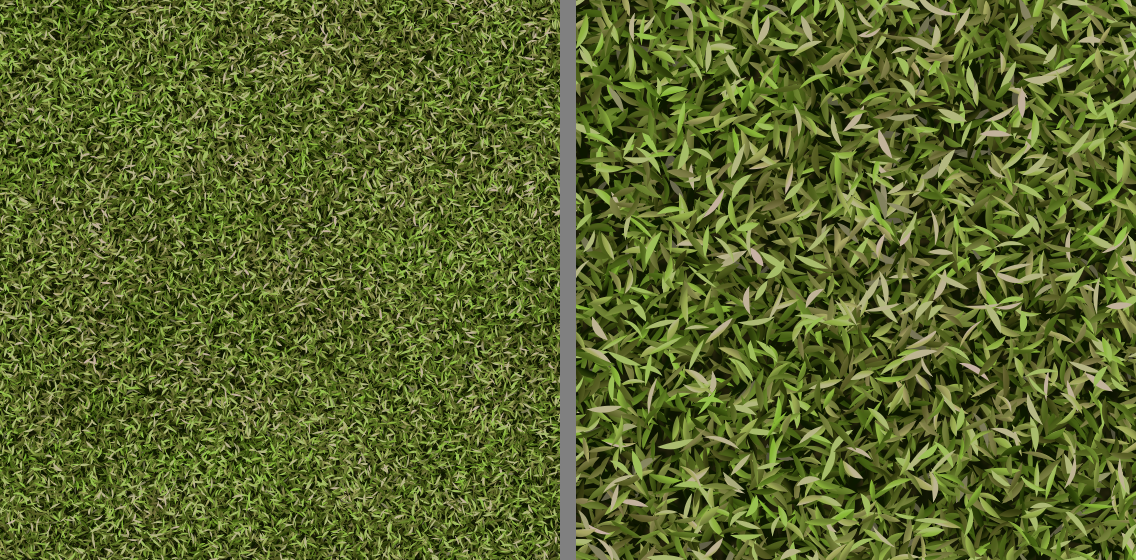
Left, the full canvas; right, a detail of the centre.
This texture is drawn by a WebGL 1 fragment shader. Its source:

```glsl
precision highp float;
// Dense short lawn seen from above: layered, curved, tapering grass blades.

uniform vec2 u_resolution;

#define LAYERS 28            // sheets of blades, bottom to top
#define CELL 0.024           // grid cell holding one blade per sheet
#define BLADE_WIDTH 0.072    // half width, in cells
#define BLADE_BEND 0.10      // largest sideways curl, in cells
#define LAYER_COVER 0.075    // share of a sheet hidden by its blades
#define CONTRAST 1.6         // spread of the blade tones
#define PATCH_SCALE 7.0      // broad patches across the canvas
#define PATCH_TONE 0.16      // light and dark strength of the patches
#define HUE_SPREAD 0.8       // fresh green to olive variation
#define STRAW_SHARE 0.025    // share of pale dry blades

vec4 hash4(vec2 p) {
  vec4 q = fract(p.xyxy * vec4(0.1031, 0.1030, 0.0973, 0.1099));
  q += dot(q, q.wzxy + 33.33);
  return fract((q.xxyz + q.yzzw) * q.zywx);
}

float valueNoise(vec2 p) {
  vec2 i = floor(p), f = fract(p);
  f = f * f * (3.0 - 2.0 * f);
  float low = mix(hash4(i).x, hash4(i + vec2(1.0, 0.0)).x, f.x);
  float high = mix(hash4(i + vec2(0.0, 1.0)).x, hash4(i + 1.0).x, f.x);
  return mix(low, high, f.y);
}

mat2 rotation(float angle) {
  float c = cos(angle), s = sin(angle);
  return mat2(c, s, -s, c);
}

// Tone 0 is deep shade, tone 1 a sunlit tip; stops follow the area shares.
vec3 grassRamp(float tone) {
  vec3 shade = vec3(0.05, 0.09, 0.00);
  vec3 deep = vec3(0.18, 0.23, 0.04);
  vec3 leaf = vec3(0.31, 0.37, 0.11);
  vec3 bright = vec3(0.45, 0.51, 0.22);
  vec3 lime = vec3(0.60, 0.69, 0.30);
  vec3 tip = vec3(0.68, 0.73, 0.46);
  vec3 c = mix(shade, deep, smoothstep(0.04, 0.21, tone));
  c = mix(c, leaf, smoothstep(0.21, 0.45, tone));
  c = mix(c, bright, smoothstep(0.45, 0.72, tone));
  c = mix(c, lime, smoothstep(0.72, 0.88, tone));
  return mix(c, tip, smoothstep(0.88, 0.98, tone));
}

// Paints the blade of one cell over the colour below it.
vec3 paintBlade(vec3 below, vec2 p, vec2 cell, float seed, float depthTone,
                vec2 ground, float pixel) {
  vec4 place = hash4(cell + seed);
  vec4 form = hash4(cell + seed + 71.7);

  // Blade space: x runs from root to tip, y across the curled spine
  vec2 q = rotation(place.z * 6.2832) * (p - cell - place.xy);
  float halfLength = mix(0.28, 0.48, form.x);
  float along = q.x / halfLength;
  float across = q.y - (form.z - 0.5) * 2.0 * BLADE_BEND * along * along;
  float halfWidth = BLADE_WIDTH * mix(0.65, 1.35, form.y);
  float taper = max(1.0 - along * along, 0.0);

  // Smooth coverage at the sides and the ends
  float cover = clamp((halfWidth * taper - abs(across)) / pixel + 0.5, 0.0, 1.0);
  cover *= clamp((halfLength - abs(q.x)) / pixel + 0.5, 0.0, 1.0);

  // Light: random per blade, darker when buried, brighter on one side and at the tip
  float tone = 0.5 + CONTRAST * (mix(depthTone, place.w, 0.5) - 0.5);
  tone += 0.08 * along + 0.08 * clamp(across / halfWidth, -1.0, 1.0) + ground.x;

  // Hue: fresh green against olive, with a few straw blades
  float hue = HUE_SPREAD * (form.w * 2.0 - 1.0) + ground.y;
  vec3 blade = grassRamp(tone) * (1.0 + hue * vec3(0.15, -0.05, 0.40));
  float straw = step(1.0 - STRAW_SHARE, fract(form.w * 37.0));
  blade = mix(blade, vec3(0.74, 0.72, 0.56) * (0.4 + 0.6 * depthTone), straw * 0.85);
  return mix(below, blade, cover);
}

void main() {
  float size = min(u_resolution.x, u_resolution.y);
  vec2 uv = gl_FragCoord.xy / size;
  float pixel = 1.0 / (size * CELL);

  // Broad patches: x shifts the tone, y leans the hue towards olive
  float patches = 0.6 * valueNoise(uv * PATCH_SCALE)
                + 0.4 * valueNoise(uv * PATCH_SCALE * 2.7 + 19.0);
  float dryness = valueNoise(uv * PATCH_SCALE * 1.6 + 47.0) - 0.5;
  vec2 ground = vec2((patches - 0.5) * PATCH_TONE, dryness * 0.6);

  // Dark soil with faint brown crumbs
  float crumbs = valueNoise(uv * 260.0);
  vec3 color = mix(vec3(0.04, 0.07, 0.00), vec3(0.17, 0.15, 0.06), crumbs * crumbs);

  // Each sheet is turned and shifted; blades reach at most half a cell
  for (int i = 0; i < LAYERS; i++) {
    float layer = float(i);
    float depthTone = pow(1.0 - LAYER_COVER, float(LAYERS - 1) - layer);
    vec2 p = rotation(layer * 2.4) * uv / CELL + layer * vec2(3.37, 5.71);
    vec2 corner = floor(p - 0.5);
    for (int k = 0; k < 4; k++) {
      float row = floor(float(k) * 0.5);
      vec2 cell = corner + vec2(float(k) - 2.0 * row, row);
      color = paintBlade(color, p, cell, layer * 13.13, depthTone, ground, pixel);
    }
  }
  gl_FragColor = vec4(clamp(color, 0.0, 1.0), 1.0);
}
```
